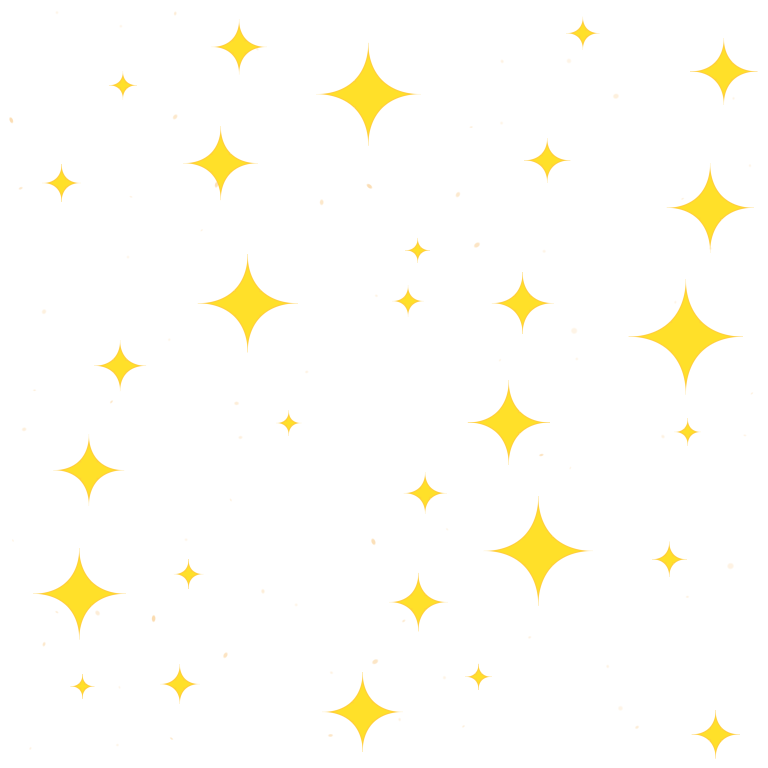
This pattern is drawn by a WebGL 2 fragment shader. Its source:

```glsl
#version 300 es
precision highp float;
// Scattered four-pointed golden stars on white, with faint peach dust.
// Stars sit in a staggered, jittered grid; each is a concave superellipse.
// Dust is cellular noise: one soft, stretched speck in some of the cells.

uniform vec2 u_resolution;
out vec4 fragColor;

const vec3 PAPER = vec3(1.0);
const vec3 GOLD = vec3(1.0, 0.88, 0.16);
const vec3 RIM = vec3(1.0, 0.77, 0.25);
const vec3 DUST = vec3(0.98, 0.83, 0.62);

const int COLUMNS = 5;
const int ROWS = 6;
const float STAGGER = 0.02;        // vertical shift of alternate columns
const float MIN_RADIUS = 0.0155;
const float MAX_RADIUS = 0.074;
const float SIZE_BIAS = 1.8;       // above 1 favours small stars
const float STAR_POWER = 0.53;     // superellipse exponent, lower is thinner
const float RIM_WIDTH = 0.0012;
const float DUST_CELLS = 11.0;
const float DUST_DENSITY = 0.65;

vec2 hash2(vec2 p) {
    vec3 q = fract(p.xyx * vec3(0.1031, 0.1030, 0.0973));
    q += dot(q, q.yzx + 33.33);
    return fract((q.xx + q.yz) * q.zy);
}

// Approximate signed distance to a star with unit arms.
float starDistance(vec2 p) {
    p = abs(p);
    if (p.x > p.y) p = p.yx;
    float waist = pow(0.5, 1.0 / STAR_POWER);
    float along = clamp(p.y, waist, 1.0);
    float halfWidth = pow(max(1.0 - pow(along, STAR_POWER), 0.0), 1.0 / STAR_POWER);
    float slope = pow(halfWidth / along, 1.0 - STAR_POWER);
    float side = (p.x - halfWidth) / sqrt(1.0 + slope * slope);
    return max(side, p.y - 1.0);
}

// Distance to the nearest star of the whole field, in canvas units.
float starField(vec2 uv) {
    float nearest = 1.0;
    int count = COLUMNS * ROWS;
    vec2 cell = vec2(1.0, 1.0 - 2.0 * STAGGER) / vec2(COLUMNS, ROWS);
    for (int i = 0; i < count; i++) {
        vec2 id = vec2(i % COLUMNS, i / COLUMNS);
        // A permuted rank spreads the sizes evenly over the field.
        float rank = float((i * 11) % count) / float(count - 1);
        float radius = mix(MIN_RADIUS, MAX_RADIUS, pow(rank, SIZE_BIAS));
        vec2 room = max(0.5 * cell - radius - 0.004, 0.0);
        vec2 center = (id + 0.5) * cell + (hash2(id + 7.3) * 2.0 - 1.0) * room;
        center.y += STAGGER * (1.0 + (mod(id.x, 2.0) * 2.0 - 1.0));
        vec2 stretch = 1.0 + 0.04 * (hash2(id + 51.7) - 0.5);
        nearest = min(nearest, radius * starDistance((uv - center) / (radius * stretch)));
    }
    return nearest;
}

// Opacity of the soft speck in the dust cell under uv.
float dustCover(vec2 uv, float pixel) {
    vec2 id = floor(uv * DUST_CELLS);
    vec2 chance = hash2(id + 19.1);
    vec2 look = hash2(id + 83.9);
    vec2 p = uv - (id + 0.1 + 0.8 * hash2(id + 3.7)) / DUST_CELLS;
    float angle = 6.2832 * look.x;
    vec2 axis = vec2(cos(angle), sin(angle));
    p = vec2(dot(p, axis), dot(p, vec2(-axis.y, axis.x)));
    p.y *= 1.0 + 0.8 * look.y;
    float radius = mix(0.0014, 0.0042, chance.y * chance.y);
    float blur = max(pixel, 0.0016);
    float speck = 1.0 - smoothstep(-blur, blur, length(p) - radius);
    float opacity = mix(0.25, 0.85, chance.y * look.y);
    return speck * opacity * step(chance.x, DUST_DENSITY);
}

void main() {
    vec2 uv = gl_FragCoord.xy / u_resolution;
    float pixel = 1.0 / u_resolution.y;

    vec3 color = mix(PAPER, DUST, dustCover(uv, pixel));

    // Gold fill with a thin warmer rim.
    float d = starField(uv);
    float cover = 1.0 - smoothstep(-0.7 * pixel, 0.7 * pixel, d);
    float rim = smoothstep(-RIM_WIDTH - pixel, 0.0, d);
    color = mix(color, mix(GOLD, RIM, 0.8 * rim), cover);

    fragColor = vec4(color, 1.0);
}
```
